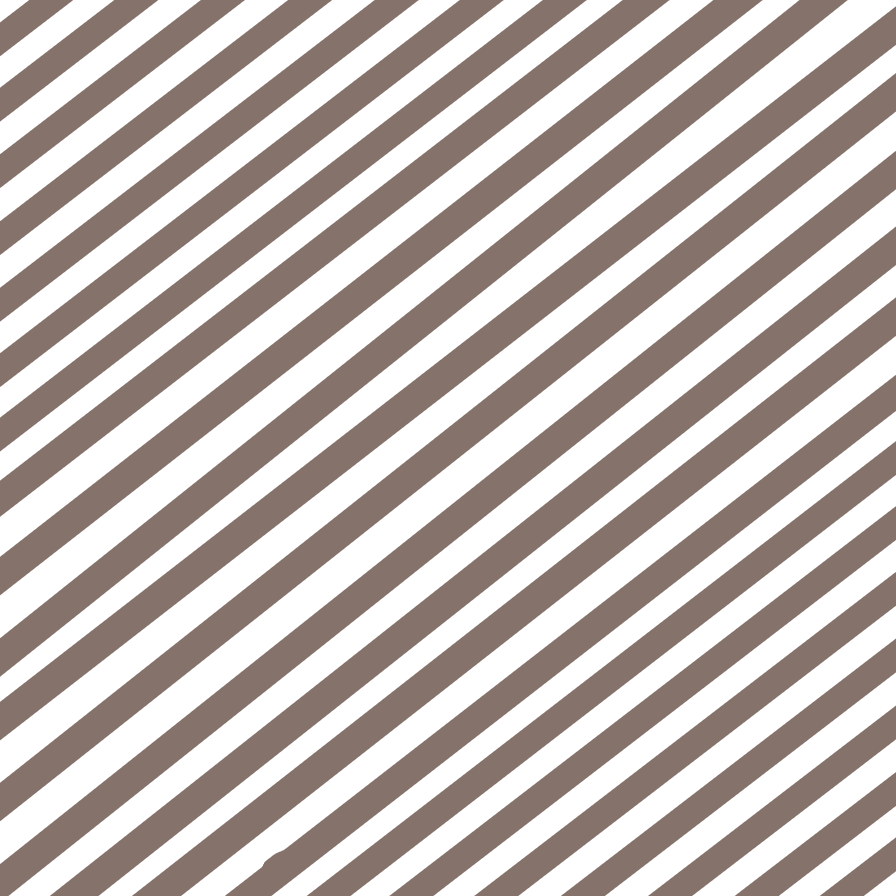
This pattern is drawn by a Shadertoy shader. Its source:

```glsl
// Hand-ruled diagonal taupe stripes on white, slightly uneven in pitch, width and slant.

const vec3 PAPER = vec3(1.0);
const vec3 TAUPE = vec3(0.52, 0.45, 0.42);

const int   STRIPES_PER_SIDE = 11;      // stripes on each side of the middle one
const float MIDDLE_HEIGHT = 0.5013;     // height of the middle stripe at x = 0.5
const float INNER_COUNT = 4.0;          // wide-spaced stripes on each side
const float INNER_PITCH = 0.0820;       // spacings and widths are vertical
const float OUTER_PITCH = 0.0725;
const float PITCH_RIPPLE = 0.0033;
const float RIPPLE_PERIOD = 9.0;
const float MIDDLE_DRIFT = 0.0104;
const float INNER_WIDTH = 0.0430;
const float OUTER_WIDTH = 0.0378;
const float BASE_SLOPE = 0.768;
const float EXTRA_SLOPE = 0.029;        // steeper towards the middle
const float SLOPE_WOBBLE = 0.040;
const float NICK_STRIPE = 4.0;          // the one stripe with a small bump
const vec2  NICK_SPAN = vec2(0.292, 0.319);
const float NICK_HEIGHT = 0.0035;
const float TAU = 6.2831853;

// Distance of stripe k below the middle stripe, measured at x = 0.5.
float stripeOffset(float k) {
    float inner = min(abs(k), INNER_COUNT);
    float outer = max(abs(k) - INNER_COUNT, 0.0);
    float offset = INNER_PITCH * inner + OUTER_PITCH * outer
                 - PITCH_RIPPLE * sin(TAU * outer / RIPPLE_PERIOD);
    float d = k - 1.5;
    return sign(k) * offset + MIDDLE_DRIFT * exp(-1.5 * d * d);
}

// Slope of stripe k, with a local wobble between two neighbours.
float stripeSlope(float k) {
    float d = k - 0.5;
    float w = k + 1.5;
    return BASE_SLOPE + EXTRA_SLOPE * exp(-0.1 * d * d)
         - SLOPE_WOBBLE * w * exp(-1.2 * w * w);
}

// Height of the bump on the upper edge of one stripe.
float nick(float k, float x) {
    float rise = smoothstep(NICK_SPAN.x, NICK_SPAN.x + 0.004, x);
    float fall = 1.0 - smoothstep(NICK_SPAN.y - 0.014, NICK_SPAN.y, x);
    return k == NICK_STRIPE ? NICK_HEIGHT * rise * fall : 0.0;
}

// Signed distance to the edge of stripe k.
float stripeDistance(vec2 p, float k) {
    float slope = stripeSlope(k);
    float center = MIDDLE_HEIGHT - stripeOffset(k) + slope * (p.x - 0.5);
    float width = mix(INNER_WIDTH, OUTER_WIDTH, smoothstep(3.0, 5.0, abs(k)));
    float bump = nick(k, p.x);
    float d = abs(p.y - center - 0.5 * bump) - 0.5 * (width + bump);
    return d * inversesqrt(1.0 + slope * slope);
}

void mainImage(out vec4 fragColor, in vec2 fragCoord) {
    vec2 p = fragCoord / iResolution.y;
    float pixel = 1.0 / iResolution.y;

    // Union of all stripes
    float d = 1.0;
    for (int i = -STRIPES_PER_SIDE; i <= STRIPES_PER_SIDE; i++) {
        d = min(d, stripeDistance(p, float(i)));
    }

    float ink = clamp(0.5 - d / pixel, 0.0, 1.0);
    fragColor = vec4(mix(PAPER, TAUPE, ink), 1.0);
}
```
